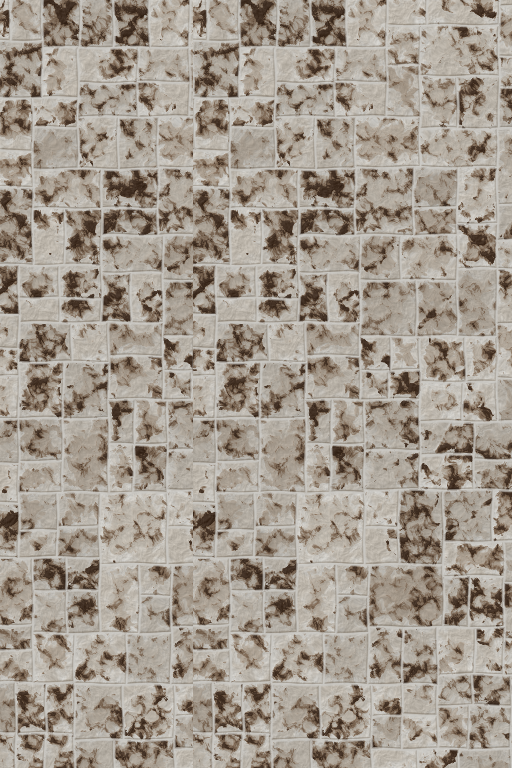
A Shadertoy shader for this texture:

```glsl
#define BLOCKS 7.0        // coarse blocks across the width
#define JITTER 0.62       // irregularity of the block edges
#define SPLIT_CHANCE 0.75
#define SPLIT_SIZE 0.78   // longest side left whole, in blocks
#define SEAM 0.377        // the strip left of the seam repeats
#define PERIOD 0.385
#define JOINT 0.0026      // half width of a joint
#define RIM 0.006         // smooth border of a stone
#define PIT_SCALE 36.0
#define PIT_LEVEL 0.43
#define ROUGHNESS 0.68    // strength of each finer noise layer

const vec3 CREAM = vec3(0.82, 0.82, 0.81);
const vec3 STONE = vec3(0.71, 0.68, 0.635);
const vec3 TAN   = vec3(0.60, 0.535, 0.465);
const vec3 BROWN = vec3(0.45, 0.36, 0.28);
const vec3 UMBER = vec3(0.25, 0.18, 0.13);

vec2 hash2(vec2 p) {
    vec3 q = fract(p.xyx * vec3(0.1031, 0.1030, 0.0973));
    q += dot(q, q.yzx + 33.33);
    return fract((q.xx + q.yz) * q.zy);
}

// Distance to the nearest scattered point
float cellular(vec2 p) {
    vec2 base = floor(p), f = p - base;
    float d = 2.0;
    for (int y = -1; y <= 1; y++)
    for (int x = -1; x <= 1; x++) {
        vec2 o = vec2(x, y);
        d = min(d, length(o + hash2(base + o) - f));
    }
    return d;
}

float layeredCells(vec2 p) {
    float sum = 0.0, total = 0.0, amp = 1.0;
    for (int i = 0; i < 4; i++) {
        sum += amp * cellular(p);
        total += amp;
        p = mat2(1.6, 1.2, -1.2, 1.6) * p + 7.3;
        amp *= ROUGHNESS;
    }
    return sum / total;
}

float jitter(vec2 v) { return (hash2(v).x - 0.5) * JITTER; }

// Interlocking rectangles: lattice points alternate horizontal and vertical cuts
void findStone(vec2 p, out vec2 lo, out vec2 hi, out vec2 id) {
    lo = floor(p); hi = lo + 1.0; id = lo;
    for (int y = -1; y <= 1; y++)
    for (int x = -1; x <= 1; x++) {
        vec2 c = floor(p) + vec2(x, y);
        float sw = jitter(c), ne = jitter(c + 1.0);
        float se = jitter(c + vec2(1, 0)), nw = jitter(c + vec2(0, 1));
        bool even = mod(c.x + c.y, 2.0) < 0.5;
        vec2 a = c + (even ? vec2(nw, sw) : vec2(sw, se));
        vec2 b = c + 1.0 + (even ? vec2(se, ne) : vec2(ne, nw));
        if (all(greaterThanEqual(p, a)) && all(lessThan(p, b))) {
            lo = a; hi = b; id = c * 5.0;
        }
    }
    // Cut the larger blocks across their long side
    for (int i = 0; i < 2; i++) {
        vec2 size = hi - lo, h = hash2(id + 61.0);
        float longest = max(size.x, size.y);
        if (longest < SPLIT_SIZE || (longest < 1.15 && h.x > SPLIT_CHANCE)) break;
        vec2 axis = size.x > size.y ? vec2(1, 0) : vec2(0, 1);
        vec2 cut = mix(lo, hi, 0.4 + 0.2 * h.y);
        if (dot(p - cut, axis) < 0.0) { hi = mix(hi, cut, axis); id += 1.0; }
        else { lo = mix(lo, cut, axis); id += vec2(2.0, 1.0); }
    }
}

void mainImage(out vec4 fragColor, in vec2 fragCoord) {
    float px = 1.0 / iResolution.x;
    vec2 p = fragCoord * px;
    if (p.x < SEAM) p.x += PERIOD;

    // Stone under this point, with hand-cut wavy edges
    vec2 wavy = p + 0.0013 * sin(p.yx * 47.0 + 2.0 * sin(p * 31.0));
    vec2 lo, hi, id;
    findStone(wavy * BLOCKS, lo, hi, id);
    vec2 fromLo = wavy - lo / BLOCKS, fromHi = hi / BLOCKS - wavy;
    float edge = min(min(fromLo.x, fromLo.y), min(fromHi.x, fromHi.y));
    vec2 center = 0.5 * (fromLo - fromHi);
    vec2 rnd = hash2(id + 17.0), rnd2 = hash2(id + 43.0);

    // Grain differs in every stone
    vec2 grain = p + 3.0 * rnd;
    grain += 0.003 * sin(grain.yx * 110.0 + 3.0 * sin(grain * 57.0));
    float broad = layeredCells(grain * 11.0);
    float fine = layeredCells(grain * PIT_SCALE);
    float relief = fine - layeredCells((grain + vec2(-0.002, 0.003)) * PIT_SCALE);

    // Worn face inside a smooth rim that is wider at the bottom
    float inset = min(edge, fromLo.y - 0.006) - RIM - 0.012 * rnd.x * rnd.x;
    float ragged = 0.14 * (broad - 0.45) + 0.05 * (0.45 - fine);
    float face = smoothstep(-0.003, 0.007, inset - ragged);

    // Pits gather in patches, and along a vein in a few stones
    float slope = rnd2.y < 0.7 ? -0.8 : 0.6;
    float veinDist = abs(center.x * 0.6 + center.y * slope + 0.06 * (broad - 0.44));
    float vein = step(0.86, rnd2.x) * (1.0 - smoothstep(0.001, 0.008, veinDist));
    float pits = fine + 0.6 * (0.45 - broad) + 0.16 * (rnd.y - 0.5) + 0.2 * vein;

    // Pale crust, mottled face, brown pits with dark hearts
    vec3 col = mix(CREAM, STONE, 0.15 + 0.75 * smoothstep(0.3, 0.62, broad));
    col = mix(col, mix(STONE, TAN, 0.65 * rnd2.y + 0.8 * (fine - 0.4)), face * 0.9);
    col = mix(col, BROWN, 0.9 * face * smoothstep(PIT_LEVEL, PIT_LEVEL + 0.18, pits));
    col = mix(col, UMBER, face * smoothstep(PIT_LEVEL + 0.16, PIT_LEVEL + 0.26, pits));
    col += 0.3 * clamp(relief, -0.25, 0.25);
    col *= 0.95 + 0.07 * rnd.x;

    // Pale joints, with warm shade under the lower and right edges
    float under = min(fromLo.y, fromHi.x + 0.001);
    float shade = smoothstep(JOINT * 0.5, JOINT, under) * (1.0 - smoothstep(JOINT, JOINT * 1.8 + px, under));
    col *= 1.0 - vec3(0.24, 0.27, 0.31) * shade;
    float joint = 1.0 - smoothstep(JOINT - px, JOINT + px, edge);
    col = mix(col, mix(CREAM, STONE, 0.25), 0.8 * joint);

    fragColor = vec4(clamp(col, 0.0, 1.0), 1.0);
}
```
